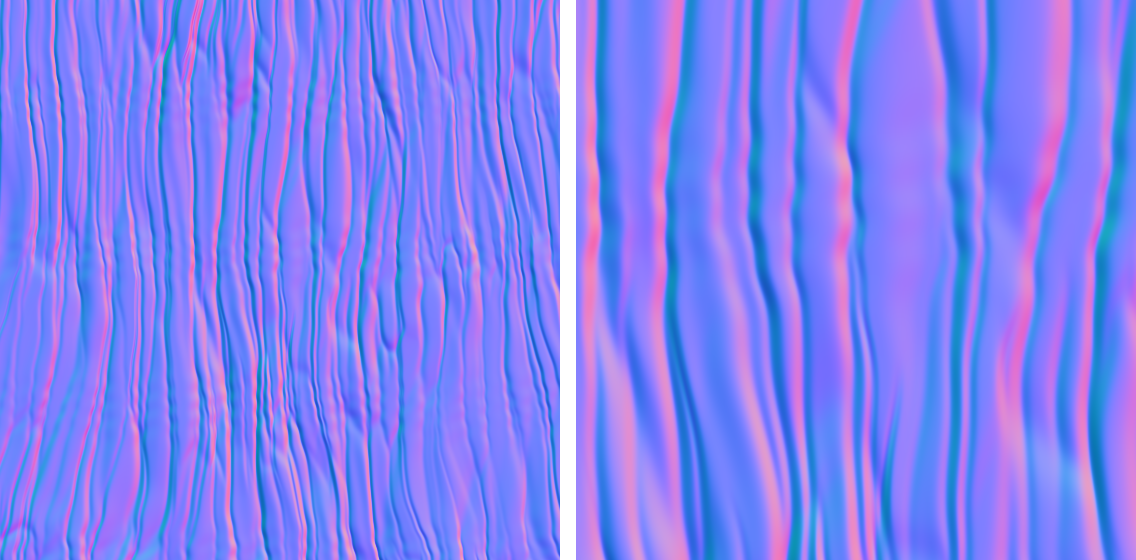
Left, the full canvas; right, a detail of the centre.
Write a WebGL 2 fragment shader that draws this texture map.

```glsl
#version 300 es
precision highp float;

uniform vec2 u_resolution;
out vec4 fragColor;

// Cell counts across and up the canvas
const vec2 PLATE_CELLS = vec2(20.0, 1.6);
const vec2 STRAND_CELLS = vec2(31.0, 3.0);
const vec2 KNOT_CELLS = vec2(36.0, 6.0);

// Heights in canvas units: x = step between cells, y = crack depth
const vec2 PLATE_RELIEF = vec2(0.0100, 0.0190);
const vec2 STRAND_RELIEF = vec2(0.0056, 0.0112);
const vec2 KNOT_RELIEF = vec2(0.0045, 0.0110);

const float PLATE_SHARPNESS = 12.5;
const float STRAND_SHARPNESS = 10.5;
const float KNOT_SHARPNESS = 9.0;
const vec2 JITTER = vec2(0.74, 0.90);
const float FAN = 0.18;
const float FAN_CENTER = 0.42;
const float SAMPLE_STEP = 0.0024;

vec4 hash4(vec2 cell) {
    vec4 q = fract(cell.xyxy * vec4(0.1031, 0.1030, 0.0973, 0.1099));
    q += dot(q, q.wzxy + 33.33);
    return fract((q.xxyz + q.yzzw) * q.zywx);
}

// Smooth cellular noise: blended cell levels plus cracks along the borders
float cellRelief(vec2 p, float sharpness, vec2 relief) {
    vec2 base = floor(p);
    float total = 0.0;
    float squares = 0.0;
    vec2 blend = vec2(0.0);
    for (int j = -1; j <= 1; j++) {
        for (int i = -1; i <= 1; i++) {
            vec2 cell = base + vec2(i, j);
            vec4 rnd = hash4(cell + 57.0);
            vec2 site = cell + 0.5 + JITTER * (rnd.xy - 0.5);
            vec2 away = p - site;
            float weight = exp(-sharpness * dot(away, away));
            total += weight;
            squares += weight * weight;
            blend += weight * rnd.zw;
        }
    }
    blend /= total;
    float border = 1.0 - squares / (total * total);
    float depth = smoothstep(0.1, 0.9, blend.y);
    return relief.x * blend.x - relief.y * depth * border;
}

// Bends the vertical fibres: a fan towards the bottom, sways and small kinks
vec2 bendFibres(vec2 p) {
    float drop = 1.0 - p.y;
    float x = p.x - FAN * (p.x - FAN_CENTER) * drop * drop;
    x += 0.014 * sin(6.0 * p.y + 8.0 * p.x + 1.0);
    x += 0.005 * sin(15.0 * p.y - 21.0 * p.x + 2.3);
    x += 0.0013 * sin(41.0 * p.y + 37.0 * p.x + 2.0 * sin(13.0 * p.y));
    x += 0.0006 * sin(112.0 * p.y - 45.0 * p.x + 4.0 * sin(23.0 * p.y));
    return vec2(x, p.y);
}

// Soft lengthwise swells and faint striae between the cracks
float swells(vec2 p) {
    float h = 0.0014 * sin(37.0 * p.x + 4.0 * p.y + 2.0 * sin(5.0 * p.y));
    h += 0.0014 * sin(91.0 * p.x - 6.0 * p.y + 1.7);
    h += 0.0009 * sin(173.0 * p.x + 5.0 * sin(4.0 * p.y + 11.0 * p.x));
    return h;
}

float barkHeight(vec2 uv) {
    vec2 p = bendFibres(uv);
    float patchWave = sin(9.0 * uv.x + 3.0 * sin(5.0 * uv.y + 0.6))
                    + sin(8.0 * uv.y - 7.0 * uv.x + 2.0);
    float knotted = smoothstep(0.2, 1.4, patchWave);
    float stranded = mix(0.65, 1.1, smoothstep(-1.2, 0.8, patchWave));

    float h = swells(p);
    h += cellRelief(p * PLATE_CELLS, PLATE_SHARPNESS, PLATE_RELIEF);
    h += stranded * cellRelief(p * STRAND_CELLS + 19.3, STRAND_SHARPNESS, STRAND_RELIEF);
    h += knotted * cellRelief(p * KNOT_CELLS + 41.7, KNOT_SHARPNESS, KNOT_RELIEF);
    return h;
}

void main() {
    vec2 uv = gl_FragCoord.xy / u_resolution;
    vec2 dx = vec2(SAMPLE_STEP, 0.0);
    vec2 dy = dx.yx;

    // Surface normal from central differences, packed into colour
    vec2 slope = vec2(barkHeight(uv + dx) - barkHeight(uv - dx),
                      barkHeight(uv + dy) - barkHeight(uv - dy)) / (2.0 * SAMPLE_STEP);
    vec3 normal = normalize(vec3(-slope, 1.0));
    fragColor = vec4(0.5 + 0.5 * normal, 1.0);
}
```
